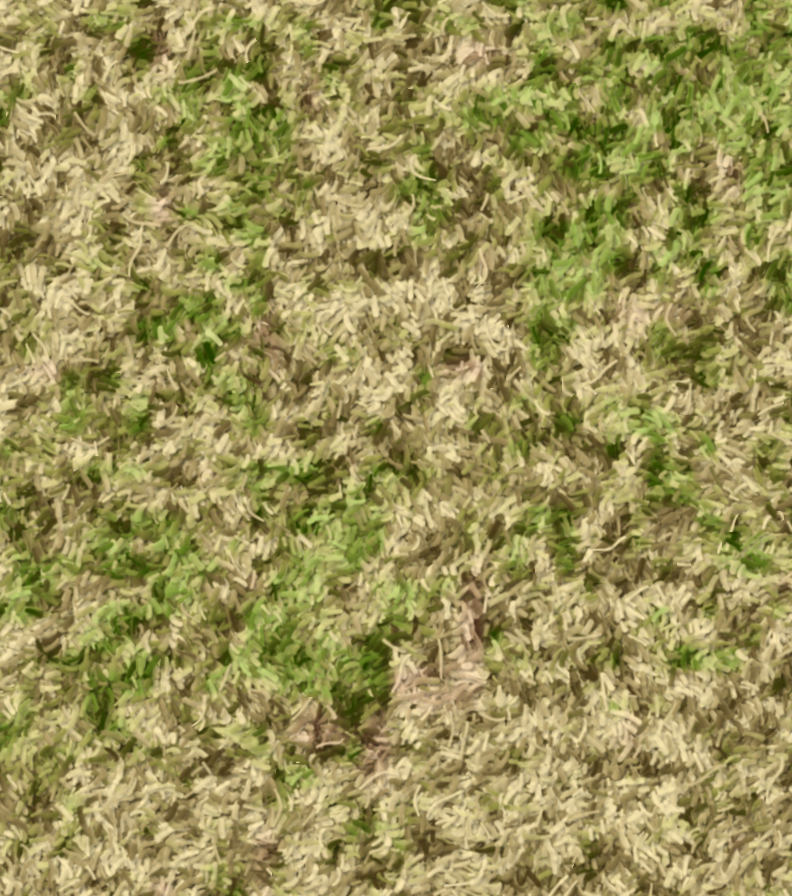
A WebGL 2 fragment shader for this texture:

```glsl
#version 300 es
precision highp float;
uniform vec2 u_resolution;
out vec4 fragColor;

vec3 hash3(vec2 p) {
  vec3 q = fract(p.xyx * vec3(0.1031, 0.1030, 0.0973));
  q += dot(q, q.yxz + 33.33);
  return fract((q.xxy + q.yzz) * q.zyx);
}

float noise(vec2 p) {
  vec2 i = floor(p), f = fract(p);
  f = f * f * (3.0 - 2.0 * f);
  return mix(mix(hash3(i).x, hash3(i + vec2(1, 0)).x, f.x),
             mix(hash3(i + vec2(0, 1)).x, hash3(i + vec2(1, 1)).x, f.x), f.y);
}

vec3 ramp(float t, vec3 dark, vec3 mid, vec3 light) {
  t = clamp(t, 0.0, 1.0) * 2.0;
  return t < 1.0 ? mix(dark, mid, t) : mix(mid, light, t - 1.0);
}

vec3 strawColor(float t) {
  return ramp(t, vec3(0.29, 0.23, 0.09), vec3(0.66, 0.58, 0.37), vec3(0.95, 0.88, 0.67));
}

vec3 greenColor(float t) {
  return ramp(t, vec3(0.24, 0.24, 0.04), vec3(0.58, 0.57, 0.26), vec3(0.85, 0.81, 0.53));
}

// How green the turf is: broad areas broken up by smaller tufts
float greenness(vec2 p) {
  float g = 0.52 + 0.35 * (noise(p * 5.0 + 3.7) - 0.5)
          + 0.5 * (noise(p * 15.0 + 41.0) - 0.5)
          + 0.8 * (noise(p * 38.0 + 9.0) - 0.5);
  g += 0.14 * smoothstep(0.35, 0.6, p.x) * smoothstep(0.55, 0.8, p.y);
  g += 0.18 * exp(-14.0 * dot(p - vec2(0.22, 0.3), p - vec2(0.22, 0.3)));
  g -= 0.22 * (1.0 - smoothstep(0.03, 0.24, p.y - 0.15 * p.x));
  float streak = p.x - 0.5 - 0.06 * sin(p.y * 9.0);
  g -= 0.14 * exp(-streak * streak * 160.0);
  return smoothstep(0.15, 0.95, g);
}

void main() {
  vec2 p = gl_FragCoord.xy / u_resolution.y;
  float pixel = 1.0 / u_resolution.y;
  float green = greenness(p);
  float soil = smoothstep(0.75, 0.95, noise(p * 17.0 + 77.0)) * (1.0 - green);
  float flow = 0.85 + 2.2 * (noise(p * 8.0 + 20.0) - 0.5)
             + 1.6 * (noise(p * 24.0 + 60.0) - 0.5);

  // Shaded ground beneath the blades
  float ground = 0.1 + 0.6 * noise(p * 85.0);
  vec3 color = mix(strawColor(ground), greenColor(ground), green);

  // Overlapping blades, with a sparse layer of long dry stalks on top
  for (int layer = 0; layer < 8; layer++) {
    bool stalks = layer == 7;
    float cells = stalks ? 27.0 : 66.0;
    vec2 shift = vec2(17.3, 9.7) * float(layer);
    vec2 cell = floor(p * cells + shift);

    for (int k = 0; k < 9; k++) {
      vec2 id = cell + vec2(k % 3 - 1, k / 3 - 1);
      vec3 place = hash3(id + 131.0 * float(layer));
      vec3 look = hash3(id + 57.0 + 211.0 * float(layer));
      if (stalks && look.x > 0.3 - 0.25 * green) continue;

      vec2 center = (id + place.xy - shift) / cells;
      float angle = flow + 2.3 * (place.z - 0.5);
      vec2 dir = vec2(cos(angle), sin(angle));
      float halfLength = mix(0.15, 0.66, look.y) / cells;
      float halfWidth = stalks ? 0.0018 : mix(0.0016, 0.0036, look.z);

      vec2 q = p - center;
      float along = dot(q, dir);
      float across = dot(q, vec2(-dir.y, dir.x));
      float d = length(vec2(max(abs(along) - halfLength, 0.0), across)) - halfWidth;

      // Faint shadow falling to the lower right
      vec2 s = q - vec2(0.0024, -0.0028);
      float shade = length(vec2(max(abs(dot(s, dir)) - halfLength, 0.0),
                                dot(s, vec2(-dir.y, dir.x)))) - halfWidth;
      color *= 1.0 - 0.1 * (1.0 - smoothstep(-0.0015, 0.003, shade));

      float soft = max(0.0021, 0.6 * pixel);
      float cover = 1.0 - smoothstep(-soft, soft, d);
      if (cover <= 0.0) continue;

      // Tone follows the tuft, the blade and its lit side
      float tone = 0.63 + 0.72 * (look.x - 0.5) + 1.15 * (noise(center * 56.0 + 5.0) - 0.5);
      tone += 0.08 * clamp(across / halfWidth, -1.0, 1.0) * sign(dir.x + 0.001);
      tone -= 0.16 * (green - 0.45);
      if (stalks) tone = 0.74 + 0.26 * look.z;

      float isGreen = stalks ? 0.0 : smoothstep(place.z - 0.35, place.z + 0.35, green);
      vec3 blade = mix(strawColor(tone), greenColor(tone), isGreen);
      blade += vec3(-0.12, 0.0, -0.09) * isGreen * smoothstep(0.6, 1.0, green) * look.y;
      blade += vec3(0.02, -0.03, 0.03) * soil;
      color = mix(color, blade, cover * 0.92);
    }
  }

  // Fine grain
  color *= 1.0 + 0.12 * (noise(p * 190.0) - 0.5);
  fragColor = vec4(clamp(color, 0.0, 1.0), 1.0);
}
```
